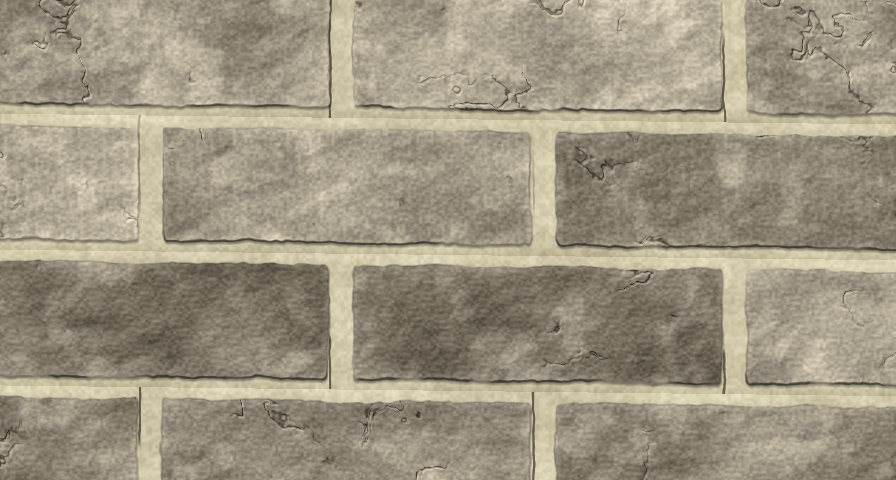
This texture is drawn by a Shadertoy shader. Its source:

```glsl
const vec2 PITCH = vec2(0.82, 0.283);       // brick plus joint, in canvas heights
const vec2 JOINT = vec2(0.053, 0.047);      // mortar widths
const float FIRST_BED = 0.237;              // first horizontal joint, from the top
const vec2 ROW_SHIFT = vec2(0.71, 0.312);   // first upright joint, even and odd rows
const float TILT = 0.012;
const float RAGGED = 0.013;
const float RELIEF = 0.55;
const float GRAIN = 0.13;
const vec3 BRICK_TINT = vec3(1.055, 1.0, 0.885);
const vec3 MORTAR_LIGHT = vec3(0.87, 0.84, 0.72);
const vec3 MORTAR_DARK = vec3(0.72, 0.68, 0.56);
const vec3 CRACK_COLOR = vec3(0.25, 0.22, 0.18);
// Mean brightness of each brick, three per row
const float TONES[12] = float[12](
    0.57, 0.62, 0.58,
    0.65, 0.59, 0.51,
    0.45, 0.44, 0.63,
    0.51, 0.56, 0.52);

float hash(vec2 p) {
    return fract(sin(dot(p, vec2(127.1, 311.7))) * 43758.5453);
}

float noise(vec2 p) {
    vec2 i = floor(p), f = fract(p);
    f = f * f * (3.0 - 2.0 * f);
    return mix(mix(hash(i), hash(i + vec2(1, 0)), f.x),
               mix(hash(i + vec2(0, 1)), hash(i + vec2(1, 1)), f.x), f.y);
}

float fbm(vec2 p) {
    float sum = 0.0, amp = 0.5;
    for (int i = 0; i < 5; i++) {
        sum += amp * noise(p);
        p = mat2(1.6, 1.2, -1.2, 1.6) * p + 3.7;
        amp *= 0.5;
    }
    return sum / 0.97;
}

// Column and row of the brick, then position inside its cell (-0.5 to 0.5)
vec4 brickCell(vec2 p) {
    float row = floor((p.y - FIRST_BED) / PITCH.y) + 1.0;
    float shift = mod(row, 2.0) < 0.5 ? ROW_SHIFT.x : ROW_SHIFT.y;
    vec2 g = vec2((p.x - shift) / PITCH.x, (p.y - FIRST_BED) / PITCH.y);
    return vec4(floor(g.x) + 1.0, row, fract(g) - 0.5);
}

// Signed distance to the ragged brick outline
float brickDistance(vec2 p) {
    p += RAGGED * (vec2(fbm(p * 13.0), fbm(p * 13.0 + 40.0)) - 0.5);
    p += 0.3 * RAGGED * (vec2(noise(p * 75.0), noise(p * 75.0 + 9.0)) - 0.5);
    vec2 q = abs(brickCell(p).zw * PITCH) - 0.5 * (PITCH - JOINT) + 0.008;
    return length(max(q, 0.0)) + min(max(q.x, q.y), 0.0) - 0.008;
}

// Broken, wandering crease lines
float creases(vec2 p, float width) {
    vec2 warped = p * vec2(5.0, 7.0) + 1.3 * fbm(p * 9.0);
    float line = abs(fbm(warped) - 0.5);
    float patches = smoothstep(0.52, 0.68, fbm(p * 6.0 + 17.0));
    return (1.0 - smoothstep(0.0, width, line)) * patches;
}

float surfaceHeight(vec2 p) {
    return fbm(p * vec2(20.0, 27.0)) - 0.25 * creases(p, 0.03);
}

vec3 brickColor(vec2 p, vec2 id, float d) {
    int index = clamp(int(id.y), 0, 3) * 3 + clamp(int(id.x), 0, 2);
    vec2 s = p + id * vec2(5.3, 7.9);
    float tone = TONES[index] + 0.32 * (fbm(s * vec2(6.0, 9.0)) - 0.5);
    tone += RELIEF * (surfaceHeight(s) - surfaceHeight(s - vec2(0.003, 0.004)));
    tone += GRAIN * (noise(s * 170.0) - 0.5);
    // Pale dust, dark pits and creases
    tone += 0.1 * smoothstep(0.52, 0.72, fbm(s * 16.0 + 5.0));
    tone -= 0.22 * smoothstep(0.8, 0.9, fbm(s * 22.0 + 31.0));
    tone -= 0.2 * creases(s, 0.013);
    // Worn pale rim
    tone += 0.05 * smoothstep(-0.016, -0.003, d);
    return tone * mix(vec3(1.08, 1.0, 0.85), BRICK_TINT, smoothstep(0.35, 0.55, tone));
}

vec3 mortarColor(vec2 p, vec4 cell) {
    float blend = 0.62 + 0.9 * (fbm(p * vec2(7.0, 16.0)) - 0.5);
    // Upper half of each bed joint lies in softer light
    float below = (cell.w + 0.5) * PITCH.y, above = (0.5 - cell.w) * PITCH.y;
    blend -= 0.35 * (1.0 - smoothstep(0.0, 0.022, above));
    blend += 0.2 * (1.0 - smoothstep(0.005, 0.025, below));
    vec3 color = mix(MORTAR_DARK, MORTAR_LIGHT, clamp(blend, 0.0, 1.0));
    color += 0.09 * (noise(p * 150.0) - 0.5) + 0.1 * (fbm(p * 45.0) - 0.5);
    // Hairline crack beside some upright joints
    float x = (fract(cell.z + 1.0) - 0.5) * PITCH.x + 0.4 * JOINT.x;
    float crack = abs(x + 0.012 * (fbm(p * 22.0) - 0.5));
    float present = smoothstep(0.4, 0.5, noise(p * vec2(2.0, 5.0) + 11.0));
    return mix(color, CRACK_COLOR, 0.75 * present * (1.0 - smoothstep(0.001, 0.0035, crack)));
}

void mainImage(out vec4 fragColor, in vec2 fragCoord) {
    vec2 p = fragCoord / iResolution.y;
    p.y = 1.0 - p.y - TILT * p.x;
    float soft = 1.0 / iResolution.y;
    vec4 cell = brickCell(p);
    float d = brickDistance(p);

    // Mortar with the shadow cast by the brick above
    vec3 mortar = mortarColor(p, cell);
    float shade = 1.0 - smoothstep(-0.004, 0.005, brickDistance(p - vec2(0.001, 0.006)));
    mortar *= 1.0 - 0.4 * shade;

    // Brick over mortar, with a broken dark seam between them
    vec3 color = mix(brickColor(p, cell.xy, d), mortar, smoothstep(-soft, soft, d));
    float seam = 1.0 - smoothstep(0.0005, 0.004, abs(d));
    float lower = smoothstep(0.3, 0.42, cell.w);
    color *= 1.0 - seam * (0.12 + 0.4 * lower) * smoothstep(0.3, 0.6, noise(p * 14.0));
    fragColor = vec4(clamp(color, 0.0, 1.0), 1.0);
}
```
